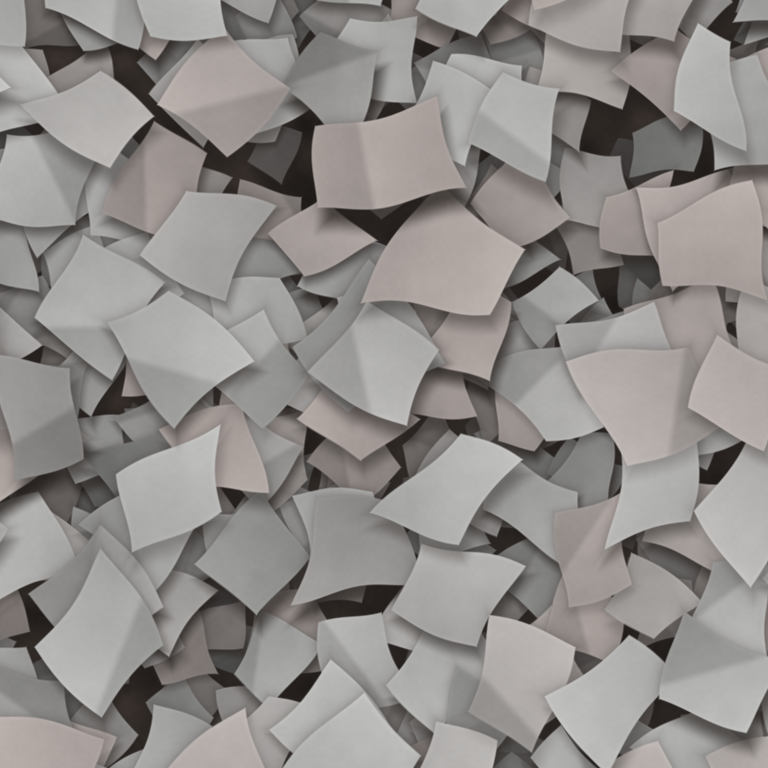
Reproduce this texture procedurally as a Shadertoy shader.

```glsl
// Heaped pale paper-like flakes with torn angular edges and dark gaps between them.

const vec3 COOL_GREY = vec3(0.705, 0.705, 0.70);
const vec3 WARM_PINK = vec3(0.69, 0.652, 0.637);
const vec3 GAP_DARK = vec3(0.15, 0.13, 0.12);
const float QUARTER_TURN = 1.5707963;
const int LAYERS = 8;

float hash(vec2 p) {
    return fract(sin(dot(p, vec2(127.1, 311.7))) * 43758.5453);
}

float noise(vec2 p) {
    vec2 cell = floor(p);
    vec2 f = fract(p);
    f = f * f * (3.0 - 2.0 * f);
    float low = mix(hash(cell), hash(cell + vec2(1.0, 0.0)), f.x);
    float high = mix(hash(cell + vec2(0.0, 1.0)), hash(cell + 1.0), f.x);
    return mix(low, high, f.y);
}

vec2 direction(float angle) {
    return vec2(cos(angle), sin(angle));
}

// Distance to an irregular four-sided flake, mostly standing on a corner.
float flakeDistance(vec2 p, vec2 id) {
    p += 0.035 * sin(p.yx * 6.0 + 6.28 * hash(id + 3.3));
    float turn = 0.5 * QUARTER_TURN + 1.5 * (hash(id + 5.1) - 0.5);
    float d = -1.0;
    for (int k = 0; k < 4; k++) {
        vec2 seed = id + 7.7 * float(k + 1);
        float angle = turn + QUARTER_TURN * float(k) + 0.65 * (hash(seed) - 0.5);
        float reach = mix(0.22, 0.52, hash(seed + 1.9));
        d = max(d, dot(p, direction(angle)) - reach);
    }
    return d;
}

// Paper colour with a tilt gradient, an optional fold and a faint mottle.
vec3 flakeColor(vec2 p, vec2 id, float light) {
    vec3 paper = mix(COOL_GREY, WARM_PINK, smoothstep(0.25, 0.95, hash(id + 11.3)));
    float tilt = 0.13 * dot(p, direction(6.28 * hash(id + 13.7)));
    float foldSide = dot(p, direction(6.28 * hash(id + 17.1))) - 0.12;
    float fold = 0.13 * smoothstep(-0.03, 0.04, foldSide) * step(0.6, hash(id + 19.9));
    float steep = 0.32 * smoothstep(0.78, 1.0, hash(id + 23.3));
    float mottle = 0.035 * (noise(p * 7.0 + id) - 0.5);
    return paper * light * (1.0 + tilt - fold - steep + mottle);
}

// Paints one flake and the shadow it throws downwards.
vec3 paintFlake(vec3 below, vec2 p, vec2 id, float light, float blur) {
    float d = flakeDistance(p, id);
    float lift = mix(0.03, 0.15, hash(id + 29.3));
    float shadowDistance = flakeDistance(p + vec2(-0.3 * lift, lift), id);
    float strength = mix(0.2, 0.85, hash(id + 31.7));
    float shadow = strength * (1.0 - smoothstep(-0.09, 0.09, shadowDistance));
    float contact = 0.22 * exp(-24.0 * max(d, 0.0));
    below = mix(below, GAP_DARK, max(shadow, contact));

    vec3 paper = flakeColor(p, id, light);
    paper *= 1.0 + 0.035 * smoothstep(-0.04, 0.0, d);
    return mix(below, paper, 1.0 - smoothstep(-blur, blur, d));
}

// Paints a jittered grid of flakes, the upper rows lying over the lower ones.
vec3 paintLayer(vec3 col, vec2 uv, float scale, float seed, float share, float light) {
    vec2 p = uv * scale + vec2(seed * 3.37, seed * 5.71);
    vec2 cell = floor(p);
    float blur = scale * max(0.0016, 0.8 / iResolution.y);
    for (int j = -1; j <= 1; j++) {
        for (int i = -1; i <= 1; i++) {
            vec2 corner = cell + vec2(float(i), float(j));
            vec2 id = corner + seed * 41.3;
            if (hash(id + 37.9) > share) continue;
            vec2 jitter = vec2(hash(id + 43.1), hash(id + 47.7));
            vec2 center = corner + mix(vec2(0.2), vec2(0.8), jitter);
            col = paintFlake(col, p - center, id, light, blur);
        }
    }
    return col;
}

void mainImage(out vec4 fragColor, in vec2 fragCoord) {
    vec2 uv = fragCoord / iResolution.y;
    vec3 col = GAP_DARK * mix(0.7, 1.5, noise(uv * 25.0));

    // Small dim shards at the bottom of the heap, broad bright flakes on top.
    for (int n = 0; n < LAYERS; n++) {
        float height = float(n) / float(LAYERS - 1);
        float depth = 1.0 - height;
        float scale = mix(11.0, 5.6, height);
        float light = 1.0 - 0.5 * depth * depth;
        col = paintLayer(col, uv, scale, float(n) + 1.0, 0.56, light);
    }

    // Fine paper grain.
    col += 0.012 * (noise(uv * 190.0) - 0.5);
    fragColor = vec4(col, 1.0);
}
```
